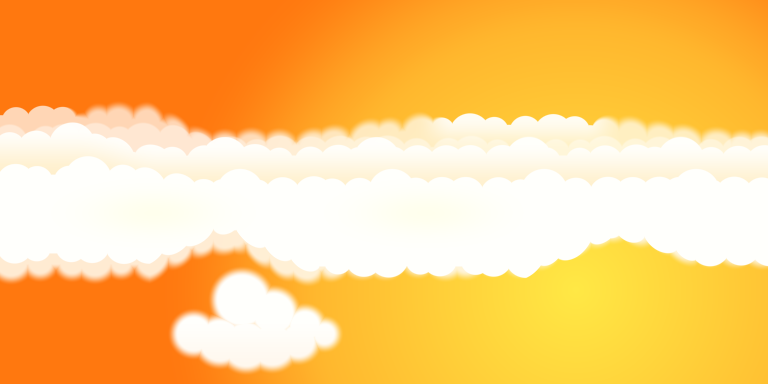
Write a Shadertoy shader that draws this background.

```glsl
// Layered banks of puffy clouds and one soft floating cloud over a glowing orange sky.
#define SUN_POS vec2(1.50, 0.245)
#define SUN_REACH 1.07
#define PUFF_STEP 0.070
#define PUFF_RADIUS 0.046
#define BILLOW_STEP 0.396
#define BILLOW_RADIUS 0.062
#define HAZE_SOFTNESS 0.014

const vec3 SUN_YELLOW = vec3(1.0, 0.91, 0.27);
const vec3 SKY_AMBER = vec3(1.0, 0.70, 0.17);
const vec3 SKY_ORANGE = vec3(1.0, 0.47, 0.06);
const vec3 CLOUD_WHITE = vec3(1.0, 1.0, 0.99);
const vec3 CLOUD_CREAM = vec3(1.0, 0.94, 0.80);

float hash(float n) {
    return fract(sin(n * 127.1) * 43758.5453);
}

// Coverage of a shape with an edge of the given half width
float cover(float dist, float softness) {
    float s = max(softness, 0.75 / iResolution.y);
    return 1.0 - smoothstep(-s, s, dist);
}

float disc(vec2 p, vec2 center, float radius) {
    return length(p - center) - radius;
}

// Distance to a half plane below y = 0 topped with irregular small puffs
float puffs(vec2 p, float seed) {
    float d = p.y;
    float cell = floor(p.x / PUFF_STEP);
    for (int k = -2; k <= 2; k++) {
        float id = cell + float(k);
        float r = PUFF_RADIUS * (0.75 + 0.45 * hash(id + seed));
        float x = (id + 0.5 + 0.4 * (hash(id + seed + 31.7) - 0.5)) * PUFF_STEP;
        d = min(d, disc(p, vec2(x, -0.45 * r), r));
    }
    return d;
}

// Adds evenly spaced large billows to a row of puffs
float billows(vec2 p, float phase, float seed) {
    float x = mod(p.x - phase + 0.5 * BILLOW_STEP, BILLOW_STEP) - 0.5 * BILLOW_STEP;
    return min(puffs(p, seed), disc(vec2(x, p.y), vec2(0.0, -0.014), BILLOW_RADIUS));
}

vec3 sky(vec2 p) {
    float t = length(p - SUN_POS) / SUN_REACH;
    vec3 col = mix(SUN_YELLOW, SKY_AMBER, clamp(t / 0.7, 0.0, 1.0));
    return mix(col, SKY_ORANGE, smoothstep(0.62, 1.02, t));
}

float tent(float x, float center, float halfWidth) {
    return max(0.0, 1.0 - abs(x - center) / halfWidth);
}

// Underside of the front bank: three lobes parted by two notches
float underside(float x) {
    float lobes = 0.306 + 0.034 * (1.0 - smoothstep(0.50, 0.75, x))
                + 0.030 * smoothstep(1.50, 1.75, x);
    return lobes + 0.09 * (tent(x, 0.61, 0.22) + tent(x, 1.59, 0.22));
}

// Small cloud: a bottom row of discs and a dome sloping to the right
float floatingCloud(vec2 p) {
    float d = 1.0;
    for (int i = 0; i < 6; i++) {
        float t = float(i) / 5.0;
        float swell = sin(3.14159 * t);
        vec2 c = vec2(0.505 + 0.34 * t, 0.13 - 0.03 * swell);
        d = min(d, disc(p, c, mix(0.055, 0.037, t) + 0.02 * swell));
    }
    for (int j = 0; j < 3; j++) {
        float n = float(j);
        d = min(d, disc(p, vec2(0.63 + 0.082 * n, 0.219 - 0.034 * n), 0.0755 - 0.0135 * n));
    }
    return d;
}

void mainImage(out vec4 fragColor, in vec2 fragCoord) {
    vec2 p = fragCoord / iResolution.y;
    vec3 col = sky(p);
    float aboveMiddle = step(0.45, p.y);

    // Translucent back bank, hazy except at the left and on its crest
    float crest = smoothstep(0.75, 1.15, p.x) * (1.0 - smoothstep(1.50, 1.90, p.x));
    float backTop = 0.632 + 0.068 * (1.0 - smoothstep(0.38, 0.56, p.x)) + 0.043 * crest;
    float clear = smoothstep(1.08, 1.18, p.x) * (1.0 - smoothstep(1.52, 1.62, p.x));
    float haze = HAZE_SOFTNESS * smoothstep(0.15, 0.25, p.x) * (1.0 - clear);
    float back = cover(puffs(p - vec2(0.0, backTop), 3.0), haze);
    float backAlpha = 0.70 + 0.25 * clear * smoothstep(-0.07, 0.02, p.y - backTop);
    col = mix(col, CLOUD_WHITE, back * backAlpha * aboveMiddle);

    // Thin veil between the back and middle banks
    float veilTop = mix(0.650, 0.617, smoothstep(0.42, 0.60, p.x));
    float veil = cover(puffs(p - vec2(0.0, veilTop), 57.0), 0.003);
    col = mix(col, CLOUD_WHITE, 0.4 * veil * aboveMiddle);

    // Middle bank, white on top and cream below
    float midTop = mix(0.633, 0.595, smoothstep(0.20, 0.42, p.x));
    float mid = cover(billows(p - vec2(0.0, midTop), 0.585, 11.0), 0.002);
    vec3 midColor = mix(CLOUD_CREAM, CLOUD_WHITE, smoothstep(-0.09, 0.035, p.y - midTop));
    col = mix(col, midColor, 0.96 * mid * aboveMiddle);

    // Front bank, with a blurred fringe under its left half
    float frontTop = mix(0.545, 0.512, smoothstep(0.30, 0.55, p.x));
    float top = cover(billows(p - vec2(0.0, frontTop), 0.625, 23.0), 0.002);
    float bottom = underside(p.x);
    float fringeDrop = 0.04 * (1.0 - smoothstep(0.70, 0.95, p.x));
    float fringe = cover(puffs(vec2(p.x, bottom - fringeDrop - p.y), 71.0), HAZE_SOFTNESS);
    col = mix(col, vec3(1.0, 0.97, 0.91), 0.9 * fringe * top);
    float front = top * cover(puffs(vec2(p.x, bottom - p.y), 41.0), 0.002);
    vec2 q = vec2(mod(p.x - 0.05, 0.71) - 0.35, p.y - 0.445) / vec2(0.16, 0.055);
    float tint = exp(-dot(q, q)) * (1.0 - smoothstep(1.3, 1.5, p.x));
    col = mix(col, mix(CLOUD_WHITE, vec3(1.0, 1.0, 0.93), tint), front);

    // Floating cloud
    vec3 floatColor = mix(vec3(1.0, 0.97, 0.93), CLOUD_WHITE, smoothstep(0.03, 0.18, p.y));
    col = mix(col, floatColor, cover(floatingCloud(p), HAZE_SOFTNESS));

    fragColor = vec4(col, 1.0);
}
```
